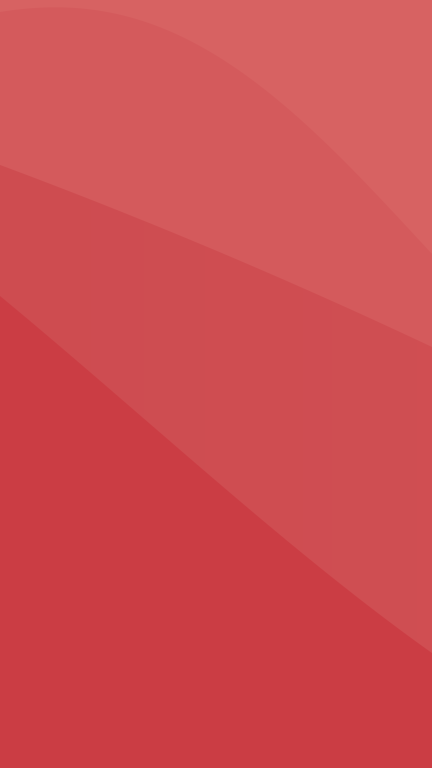
Give the GLSL for this background, as a WebGL 1 fragment shader.

```glsl
precision highp float;
// Four flat red layers stacked behind gently curved diagonal edges.

uniform vec2 u_resolution;

// Smooth coverage of the area below a curve of the given height and slope.
float below(float y, float height, float slope) {
  float aspect = u_resolution.y / u_resolution.x;
  float pixel = length(vec2(1.0, slope * aspect)) / u_resolution.y;
  return smoothstep(-0.7 * pixel, 0.7 * pixel, height - y);
}

// Height of a quartic edge: start plus x times a cubic with coefficients k.
float edgeHeight(float x, float start, vec4 k) {
  return start + x * (k.x + x * (k.y + x * (k.z + x * k.w)));
}

// Slope of the same edge.
float edgeSlope(float x, vec4 k) {
  return k.x + x * (2.0 * k.y + x * (3.0 * k.z + x * 4.0 * k.w));
}

// Paint a layer over everything below its edge.
vec3 addLayer(vec3 under, vec3 layer, vec2 uv, float start, vec4 k) {
  float cover = below(uv.y, edgeHeight(uv.x, start, k), edgeSlope(uv.x, k));
  return mix(under, layer, cover);
}

void main() {
  vec2 uv = gl_FragCoord.xy / u_resolution;

  // Lightest corner at the upper right
  vec3 color = vec3(0.843, 0.384, 0.384);

  // Arched layer
  color = addLayer(color, vec3(0.831, 0.353, 0.361), uv,
                   0.9844, vec4(0.09, -0.2935, -0.3381, 0.2266));

  // Middle band, slightly lighter towards the right
  vec3 band = mix(vec3(0.806, 0.297, 0.314), vec3(0.814, 0.306, 0.322), uv.x);
  color = addLayer(color, band, uv, 0.7852, vec4(-0.209, -0.028, 0.0, 0.0));

  // Deep red foreground
  color = addLayer(color, vec3(0.796, 0.239, 0.267), uv,
                   0.6146, vec4(-0.4647, -0.066, 0.0658, 0.0));

  gl_FragColor = vec4(color, 1.0);
}
```
